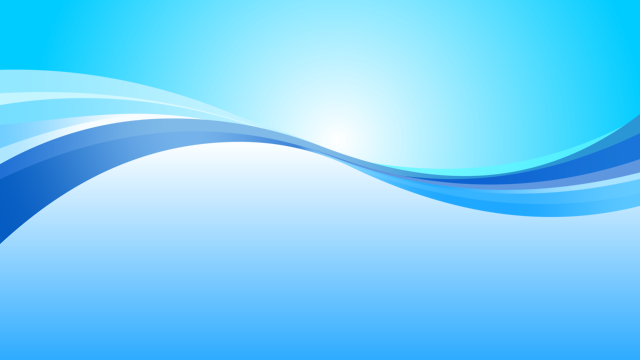
Write a Shadertoy shader that draws this background.

```glsl
// Cubic arc between knots (x, height, slope), extended straight past both ends
float arc(float x, vec3 a, vec3 b) {
    float w = b.x - a.x;
    float s = (x - a.x) / w;
    float t = clamp(s, 0.0, 1.0);
    float u = 1.0 - t;
    float y = mix(a.y, b.y, t * t * (3.0 - 2.0 * t));
    y += w * t * u * (u * a.z - t * b.z);
    return y + w * (min(s, 0.0) * a.z + max(s - 1.0, 0.0) * b.z);
}

// Three arcs joined smoothly
float wave(float x, vec3 a, vec3 b, vec3 c, vec3 d) {
    if (x < b.x) return arc(x, a, b);
    if (x < c.x) return arc(x, b, c);
    return arc(x, c, d);
}

// Paint everything below an edge
void fillBelow(inout vec3 color, float y, float edge, vec3 paint, float opacity) {
    float soft = 0.8 / iResolution.y;
    color = mix(color, paint, opacity * smoothstep(-soft, soft, edge - y));
}

void mainImage(out vec4 fragColor, in vec2 fragCoord) {
    vec2 p = fragCoord / iResolution.xy;
    float x = p.x, y = p.y;

    // Sky with a round white glow
    float radius = length((p - vec2(0.527, 0.61)) * vec2(16.0 / 9.0, 1.0));
    vec3 color = mix(vec3(1.0), vec3(0.0, 0.8, 1.0), clamp(radius / 0.86, 0.0, 1.0));

    // Cyan sliver on the right
    float cyanEdge = arc(x, vec3(0.56, 0.554, -0.33), vec3(1.0, 0.675, 1.0));
    fillBelow(color, y, cyanEdge, mix(vec3(0.45, 0.97, 1.0), vec3(0.3, 0.93, 1.0), smoothstep(0.6, 1.0, x)), 1.0);

    // Pale veils on the left
    float fade = smoothstep(0.0, 0.4, x);
    float veilEdge = wave(x, vec3(0.0, 0.806, 0.05), vec3(0.365, 0.683, -0.73),
                          vec3(0.46, 0.623, -0.65), vec3(0.56, 0.548, -0.75));
    fillBelow(color, y, veilEdge, mix(vec3(0.57, 0.91, 1.0), vec3(0.76, 0.95, 1.0), fade), 1.0);
    float stripeTop = arc(x, vec3(0.0, 0.741, 0.1), vec3(0.43, 0.63, -0.66));
    fillBelow(color, y, stripeTop, mix(vec3(0.76, 0.96, 1.0), vec3(0.88, 0.98, 1.0), fade), 1.0);
    float stripeBottom = arc(x, vec3(0.0, 0.708, 0.3), vec3(0.43, 0.628, -0.66));
    fillBelow(color, y, stripeBottom, mix(vec3(0.46, 0.87, 1.0), vec3(0.72, 0.94, 1.0), fade), 1.0);
    float whiteEdge = arc(x, vec3(0.0, 0.653, 0.15), vec3(0.36, 0.645, -0.6));
    fillBelow(color, y, whiteEdge, mix(vec3(0.42, 0.8, 1.0), vec3(0.97, 0.99, 1.0), smoothstep(-0.03, 0.22, x)), 1.0);
    float lowerWhite = arc(x, vec3(0.0, 0.588, 0.65), vec3(0.35, 0.655, -0.5));
    fillBelow(color, y, lowerWhite, mix(vec3(0.68, 0.9, 1.0), vec3(0.97, 0.99, 1.0), smoothstep(0.0, 0.15, x)), 1.0);

    // Main blue ribbon, teal at its right end
    float ribbonEdge = wave(x, vec3(0.0, 0.544, 1.0), vec3(0.27, 0.671, 0.0),
                            vec3(0.5, 0.595, -0.68), vec3(1.0, 0.683, 1.35));
    vec3 ribbon = mix(vec3(0.1, 0.42, 0.83), vec3(0.5, 0.73, 0.91), smoothstep(-0.05, 0.28, x));
    ribbon = mix(ribbon, vec3(0.17, 0.59, 0.84), smoothstep(0.48, 0.75, x));
    fillBelow(color, y, ribbonEdge, ribbon, 1.0);
    float foldEdge = arc(x, vec3(0.0, 0.502, 0.85), vec3(0.5, 0.578, -0.6));
    vec3 fold = mix(vec3(0.02, 0.36, 0.76), vec3(0.46, 0.7, 0.92), smoothstep(-0.05, 0.32, x + 0.25 * (y - 0.55)));
    fold = mix(fold, vec3(0.22, 0.5, 0.84), smoothstep(0.3, 0.5, x));
    fillBelow(color, y, foldEdge, fold, 1.0);

    // Deep blue and violet folds on the right
    float right = smoothstep(0.46, 0.54, x);
    float deepEdge = arc(x, vec3(0.66, 0.506, -0.15), vec3(1.0, 0.63, 0.85));
    fillBelow(color, y, deepEdge, mix(vec3(0.05, 0.38, 0.82), vec3(0.1, 0.46, 0.85), smoothstep(0.7, 1.0, x)), right);
    float violetEdge = arc(x, vec3(0.5, 0.58, -0.7), vec3(1.0, 0.558, 0.6));
    fillBelow(color, y, violetEdge, vec3(0.37, 0.59, 0.88), right);

    // Bright azure folds under them
    vec3 azure = mix(vec3(0.6, 0.87, 1.0), vec3(0.12, 0.66, 1.0), smoothstep(0.48, 0.7, x));
    azure = mix(azure, vec3(0.36, 0.78, 1.0), smoothstep(0.8, 1.0, x));
    float paleEdge = arc(x, vec3(0.5, 0.578, -0.75), vec3(1.0, 0.521, 0.45));
    fillBelow(color, y, paleEdge, mix(azure, vec3(0.66, 0.89, 1.0), smoothstep(0.65, 0.95, x)), right);
    float azureEdge = arc(x, vec3(0.5, 0.575, -0.75), vec3(1.0, 0.503, 0.42));
    fillBelow(color, y, azureEdge, mix(azure, vec3(0.5, 0.84, 1.0), 0.25), right);
    float lastEdge = arc(x, vec3(0.5, 0.57, -0.75), vec3(1.0, 0.463, 0.4));
    fillBelow(color, y, lastEdge, azure, right);

    // Lower field fading from white to blue
    float fieldEdge = wave(x, vec3(0.0, 0.322, 1.65), vec3(0.375, 0.606, 0.0),
                           vec3(0.55, 0.535, -0.85), vec3(1.0, 0.428, 0.45));
    vec3 field = mix(vec3(0.18, 0.67, 1.0), vec3(0.98, 0.995, 1.0), clamp(y / 0.595, 0.0, 1.0));
    fillBelow(color, y, fieldEdge, field, 1.0);

    fragColor = vec4(color, 1.0);
}
```
